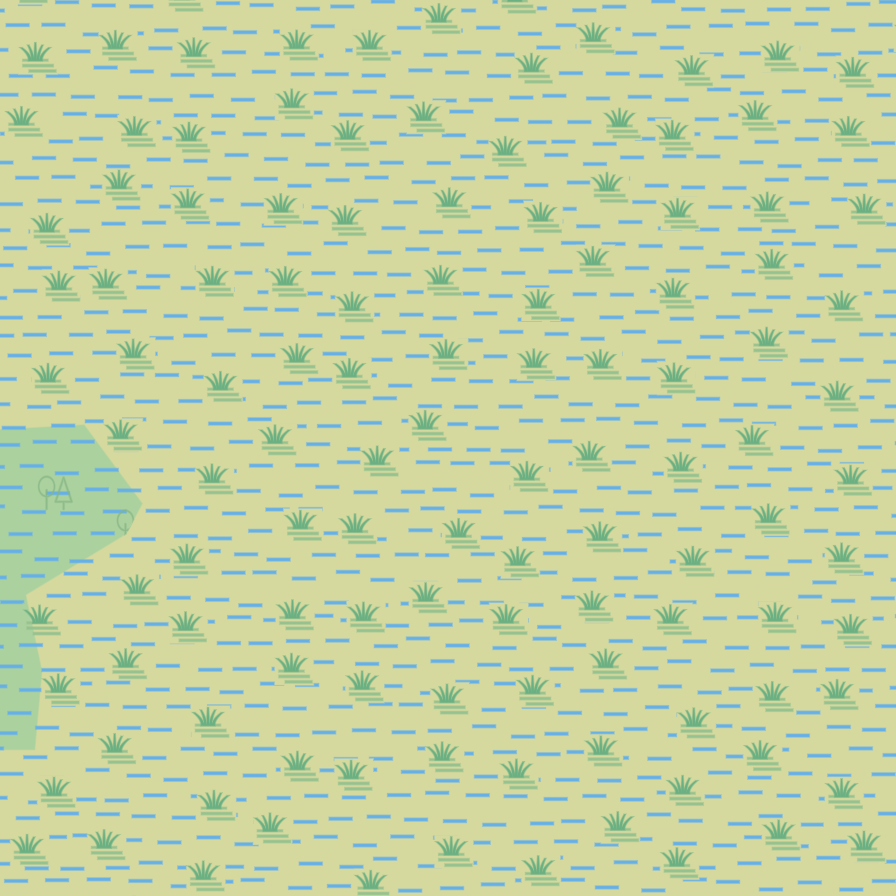
Give the GLSL for this pattern, as a Shadertoy shader.

```glsl
// Marshland map fill: blue water dashes, grass tufts and a patch of woodland.

vec2 hash22(vec2 p) {
    vec3 q = fract(vec3(p.xyx) * vec3(0.1031, 0.1030, 0.0973));
    q += dot(q, q.yzx + 33.33);
    return fract((q.xx + q.yz) * q.zy);
}

// Coverage of a shape from its signed distance, in canvas units
float cover(float d) {
    float soft = max(0.0013, 0.7 / iResolution.y);
    return smoothstep(soft, -soft, d);
}

float box(vec2 p, vec2 halfSize) {
    vec2 q = abs(p) - halfSize;
    return length(max(q, 0.0)) + min(max(q.x, q.y), 0.0);
}

float segment(vec2 p, vec2 a, vec2 b) {
    vec2 ab = b - a;
    return length(p - a - ab * clamp(dot(p - a, ab) / dot(ab, ab), 0.0, 1.0));
}

// Signed distance to the woodland outline
float woodland(vec2 p) {
    vec2 v[8] = vec2[8](
        vec2(-0.1, 0.515), vec2(0.094, 0.526), vec2(0.159, 0.438), vec2(0.141, 0.404),
        vec2(0.029, 0.336), vec2(0.047, 0.251), vec2(0.039, 0.163), vec2(-0.1, 0.163));
    float d = 10.0, side = 1.0;
    for (int i = 0, j = 7; i < 8; j = i++) {
        d = min(d, segment(p, v[i], v[j]));
        if ((v[i].y > p.y) != (v[j].y > p.y)) {
            float crossing = mix(v[i].x, v[j].x, (p.y - v[i].y) / (v[j].y - v[i].y));
            if (p.x < crossing) side = -side;
        }
    }
    return side * d;
}

// Outlined round tree beside a pointed one
float treePair(vec2 p) {
    vec2 r = p + vec2(0.010, -0.005);
    float d = abs(length(r * vec2(1.25, 1.0)) - 0.011);
    d = min(d, segment(r, vec2(0.0, -0.004), vec2(0.0, -0.025)));
    vec2 t = vec2(abs(p.x - 0.009), p.y);
    d = min(d, segment(t, vec2(0.0, 0.015), vec2(0.009, -0.012)));
    d = min(d, segment(t, vec2(0.0, -0.012), vec2(0.009, -0.012)));
    d = min(d, segment(t, vec2(0.0, -0.012), vec2(0.0, -0.020)));
    return d - 0.0011;
}

// Five tapered blades bending outwards from a common base
float blades(vec2 p) {
    float d = 1.0;
    for (float i = -2.0; i <= 2.0; i++) {
        float height = 0.021 - 0.0028 * abs(i);
        float t = (p.y + 0.003) / height;
        float u = clamp(t, 0.0, 1.0);
        float bend = 0.0052 * i;
        float slope = 2.0 * bend * u / height;
        float side = abs(p.x + 0.001 - 0.0029 * i - bend * u * u) / sqrt(1.0 + slope * slope);
        float blade = side - mix(0.0023, 0.0010, u);
        d = min(d, max(blade, (abs(t - 0.5) - 0.5) * height));
    }
    return d;
}

// Three ground strokes stepping to the right
float groundStrokes(vec2 p) {
    float d = box(p - vec2(-0.001, -0.002), vec2(0.0145, 0.0015));
    d = min(d, box(p - vec2(0.002, -0.0080), vec2(0.0175, 0.0018)));
    return min(d, box(p - vec2(0.007, -0.0140), vec2(0.0155, 0.0018)));
}

// Staggered rows of jittered water dashes
float waterDashes(vec2 p) {
    vec2 cell = vec2(0.044, 0.0245);
    float d = 1.0;
    float row = floor(p.y / cell.y);
    for (float j = -1.0; j <= 1.0; j++) {
        float y = row + j;
        float shift = fract(y * 0.38) * cell.x;
        float column = floor((p.x - shift) / cell.x);
        for (float i = -1.0; i <= 1.0; i++) {
            vec2 id = vec2(column + i, y);
            vec2 jitter = (hash22(id + 57.0) - 0.5) * vec2(0.012, 0.013);
            vec2 center = (id + 0.5) * cell + vec2(shift, 0.0) + jitter;
            d = min(d, box(p - center, vec2(0.0132, 0.0020)));
        }
    }
    return d;
}

void mainImage(out vec4 fragColor, in vec2 fragCoord) {
    vec2 p = fragCoord / iResolution.y;
    float wood = woodland(p);

    // Nearest grass tufts, and the clearing each leaves in the water
    float blade = 1.0, ground = 1.0, clearing = 1.0;
    vec2 grid = floor(p / 0.09);
    for (float j = -1.0; j <= 1.0; j++)
    for (float i = -1.0; i <= 1.0; i++) {
        vec2 id = grid + vec2(i, j);
        vec2 center = (id + 0.5 + (hash22(id + 11.0) - 0.5) * 0.5) * 0.09;
        center.y += (fract(id.x * 0.5) - 0.25) * 0.05;
        if (woodland(center) < -0.012) continue;
        vec2 q = p - center;
        blade = min(blade, blades(q));
        ground = min(ground, groundStrokes(q));
        clearing = min(clearing, box(q - vec2(0.002, 0.001), vec2(0.022, 0.019)));
    }

    // Layers from the ground up
    vec3 color = vec3(0.84, 0.85, 0.62);
    color = mix(color, vec3(0.67, 0.82, 0.62), cover(wood));
    color = mix(color, vec3(0.40, 0.69, 0.91), cover(max(waterDashes(p), -clearing)));
    float trees = min(treePair(p - vec2(0.062, 0.452)), treePair(p - vec2(0.150, 0.414)));
    color = mix(color, vec3(0.52, 0.71, 0.52), 0.8 * cover(max(trees, wood)));
    color = mix(color, vec3(0.59, 0.76, 0.56), cover(ground));
    color = mix(color, vec3(0.42, 0.69, 0.51), cover(blade));
    fragColor = vec4(color, 1.0);
}
```
